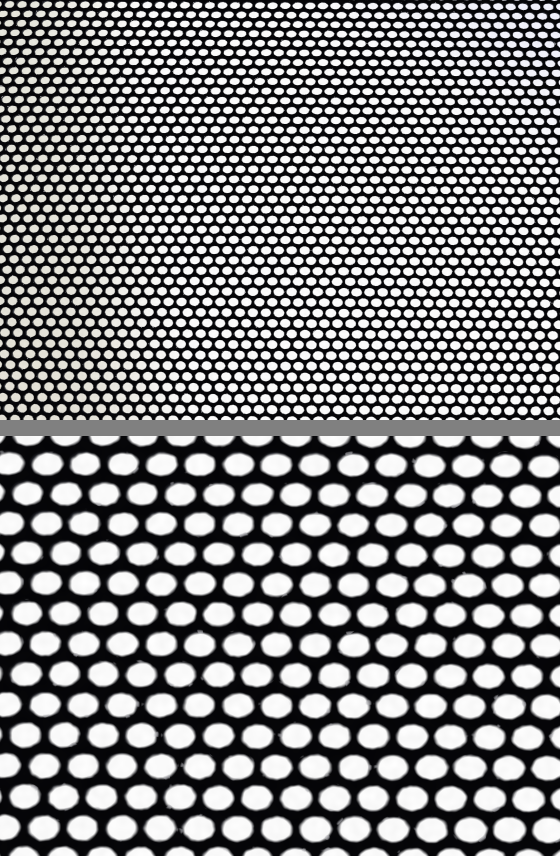
Top: the whole. Bottom: its middle third, enlarged.
Reproduce this texture procedurally as a WebGL 1 fragment shader.

```glsl
precision highp float;
uniform vec2 u_resolution;

vec2 hash2(vec2 p) {
    p = vec2(dot(p, vec2(127.1, 311.7)), dot(p, vec2(269.5, 183.3)));
    return fract(sin(p) * 43758.5) * 2.0 - 1.0;
}

float gradientNoise(vec2 p) {
    vec2 i = floor(p), f = fract(p);
    vec2 s = f * f * f * (f * (f * 6.0 - 15.0) + 10.0);
    float a = dot(hash2(i), f);
    float b = dot(hash2(i + vec2(1.0, 0.0)), f - vec2(1.0, 0.0));
    float c = dot(hash2(i + vec2(0.0, 1.0)), f - vec2(0.0, 1.0));
    float d = dot(hash2(i + 1.0), f - 1.0);
    return mix(mix(a, b, s.x), mix(c, d, s.x), s.y);
}

// Approximate distance to an ellipse centred on the origin
float ellipse(vec2 p, vec2 radii) {
    return (length(p / radii) - 1.0) * min(radii.x, radii.y);
}

void main() {
    vec2 p = gl_FragCoord.xy / u_resolution.y;
    float across = gl_FragCoord.x / u_resolution.x;
    float down = 1.0 - p.y;

    // Staggered rows, slightly tilted and growing towards the bottom
    float v = 45.0 * down - 3.5 * down * down - 0.2 * p.x + 0.06;
    float row = floor(v);
    float u = (p.x - 0.667) * (33.5 - 1.7 * down) + 0.11 + 0.5 * mod(row, 2.0);
    vec2 id = vec2(floor(u), row);
    vec2 cell = vec2(fract(u) - 0.5, 0.5 - fract(v));
    cell += 0.012 * hash2(id);

    // Front rim and the far rim, displaced by the thickness of the sheet
    vec2 radii = vec2(0.412, 0.39 + 0.025 * down) + 0.008 * hash2(id + 37.0);
    vec2 parallax = (vec2(0.9, 0.25) - p) * 0.11;
    float roughness = 0.035 * gradientNoise(p * 190.0);
    float front = ellipse(cell, radii) + roughness;
    float rear = ellipse(cell - parallax, radii) + roughness;

    float edge = max(0.06, 27.0 / u_resolution.y);
    float opening = 1.0 - smoothstep(-edge, edge, max(front, rear));
    float wall = (1.0 - smoothstep(-edge, edge, front)) * (1.0 - opening);

    // Backlight: cream at the left, white in the middle, cool at upper right
    vec3 cream = mix(vec3(0.89, 0.88, 0.84), vec3(0.90, 0.90, 0.86), p.y);
    vec3 light = mix(cream, vec3(0.98), smoothstep(0.12, 0.38, across + 0.1 * p.y));
    light = mix(light, vec3(0.94, 0.94, 0.98), smoothstep(1.45, 1.95, across + p.y));
    light += 0.03 * gradientNoise(p * 130.0);

    // Dark metal with dim hole walls
    vec3 color = vec3(0.02, 0.02, 0.03) + 0.012 * gradientNoise(p * 90.0);
    float wallShade = 0.7 + 0.8 * gradientNoise(p * 75.0 + 9.0);
    color = mix(color, vec3(0.25, 0.26, 0.30) * wallShade, wall * 0.8);
    color = mix(color, light, opening);

    // Sparse glints caught on the rims
    float rim = 1.0 - smoothstep(0.02, 0.09, abs(front));
    float glint = smoothstep(0.30, 0.48, gradientNoise(p * 120.0 + 23.0));
    color = mix(color, vec3(0.70, 0.70, 0.72), rim * glint * 0.6);

    gl_FragColor = vec4(clamp(color, 0.0, 1.0), 1.0);
}
```
